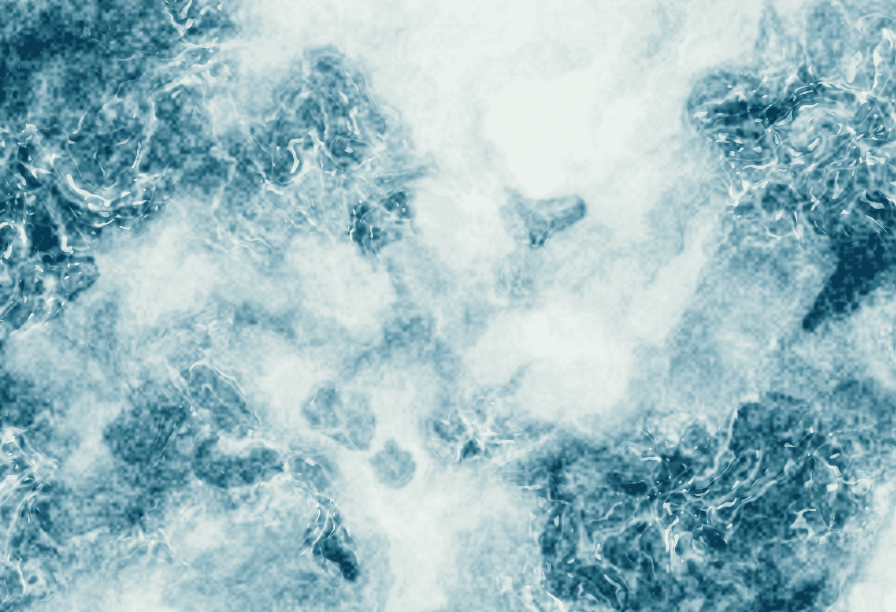
A Shadertoy shader for this texture:

```glsl
// Churning sea foam: white froth, torn lace and teal pools seen from above.
#define SWELL_SCALE 3.6
#define SWIRL 0.05
#define RAGGED 0.16
#define POOL_SCALE 5.5
#define LACE_SCALE 9.0
#define LACE_GAIN 1.15
#define STREAK_GAIN 0.9
#define CHURN_GAIN 0.3
#define SPARKLE_GAIN 1.9
#define GRAIN_GAIN 0.75
#define FOAM_BIAS -0.3
#define CONTRAST 0.92

const vec3 SEA_COLOURS[7] = vec3[7](
    vec3(0.03, 0.23, 0.33), vec3(0.17, 0.43, 0.51), vec3(0.36, 0.57, 0.64),
    vec3(0.52, 0.69, 0.74), vec3(0.69, 0.80, 0.82), vec3(0.84, 0.89, 0.88),
    vec3(0.92, 0.95, 0.935));
const float SEA_LEVELS[7] = float[7](-2.3, -1.55, -0.97, -0.43, 0.19, 0.95, 2.2);

float hash(vec2 p) {
    vec3 h = fract(vec3(p.xyx) * 0.1031);
    h += dot(h, h.yzx + 33.33);
    return fract((h.x + h.y) * h.z);
}

float noise(vec2 p) {
    vec2 i = floor(p), f = fract(p);
    f = f * f * (3.0 - 2.0 * f);
    return mix(mix(hash(i), hash(i + vec2(1, 0)), f.x),
               mix(hash(i + vec2(0, 1)), hash(i + vec2(1, 1)), f.x), f.y);
}

// Layered noise, centred on zero with a spread of about one
float layers(vec2 p) {
    float sum = 0.0, gain = 0.5;
    for (int i = 0; i < 5; i++) {
        sum += gain * (noise(p) - 0.5);
        p = mat2(1.6, 1.2, -1.2, 1.6) * p + 17.3;
        gain *= 0.5;
    }
    return sum * 8.0;
}

// Cellular noise: nearest distance, gap to the second nearest, cell id
vec3 cells(vec2 p) {
    vec2 base = floor(p);
    float near = 9.0, next = 9.0, id = 0.0;
    for (int y = -1; y <= 1; y++)
    for (int x = -1; x <= 1; x++) {
        vec2 c = base + vec2(x, y);
        float d = length(c + vec2(hash(c), hash(c + 51.7)) - p);
        if (d < near) {
            next = near;
            near = d;
            id = hash(c + 97.1);
        } else {
            next = min(next, d);
        }
    }
    return vec3(near, next - near, id);
}

// Curling currents from layered sines
vec2 swirl(vec2 p) {
    float f = 4.0, a = SWIRL;
    for (int i = 0; i < 4; i++) {
        p += a * sin(p.yx * f + vec2(1.3, 4.1) * float(i + 1));
        f *= 1.8;
        a *= 0.56;
    }
    return p;
}

float blob(vec2 p, vec2 centre, vec2 size) {
    vec2 d = (p - centre) / size;
    return exp(-dot(d, d));
}

// Broad layout: a pale central surge with open water at the flanks
float surge(vec2 p) {
    return 0.65 * blob(p, vec2(0.7 + 0.2 * (p.y - 0.5), 0.5), vec2(0.25, 0.7))
         + 0.4 * blob(p, vec2(0.35, 0.9), vec2(0.25, 0.18))
         - 0.8 * blob(p, vec2(0.0, 0.75), vec2(0.1, 0.22))
         - 0.7 * blob(p, vec2(1.22, 0.08), vec2(0.28, 0.25))
         - 0.4 * blob(p, vec2(0.35, 0.25), vec2(0.28, 0.18));
}

// Keeps deep water from falling far below a floor level
float softFloor(float v, float level) {
    return level + log(1.0 + exp(3.0 * (v - level))) / 3.0;
}

vec3 seaColour(float level) {
    vec3 colour = SEA_COLOURS[0];
    for (int i = 1; i < 7; i++) {
        float t = (level - SEA_LEVELS[i - 1]) / (SEA_LEVELS[i] - SEA_LEVELS[i - 1]);
        colour = mix(colour, SEA_COLOURS[i], clamp(t, 0.0, 1.0));
    }
    return colour;
}

void mainImage(out vec4 fragColor, in vec2 fragCoord) {
    vec2 p = fragCoord / iResolution.y;
    vec2 flow = swirl(p);
    vec2 tear = vec2(layers(p * 6.0 + 3.1), layers(p * 6.0 + 41.9));
    vec2 torn = flow + RAGGED * 0.17 * tear;

    // Froth thickness, with sharp round pools and plump clots
    float foam = layers(torn * SWELL_SCALE + 8.4) + surge(p);
    vec3 spot = cells(torn * POOL_SCALE + 2.7);
    float radius = 0.2 + 0.25 * fract(spot.z * 7.0);
    float disc = 1.0 - smoothstep(radius, radius + 0.12, spot.x);
    disc *= smoothstep(0.0, 0.16, spot.y);
    foam -= 1.5 * disc * step(spot.z, 0.3);
    foam += 0.7 * disc * step(0.75, spot.z);
    foam = softFloor(foam, -1.6);
    float water = 1.0 - smoothstep(-0.9, 0.8, foam);

    // Lace and drawn-out strands floating on the water
    float coarse = 1.0 - smoothstep(0.0, 0.16, cells(torn * LACE_SCALE).y);
    float fine = 1.0 - smoothstep(0.0, 0.24, cells(torn * LACE_SCALE * 2.4 + 5.0).y);
    float patchy = smoothstep(-1.5, 0.7, layers(flow * 6.0 + 61.0));
    float lace = LACE_GAIN * (coarse + 0.65 * fine) * patchy;
    float strand = 1.0 - smoothstep(0.0, 0.38, abs(layers(torn * vec2(7.5, 4.5) + 29.0)));
    foam += lace * mix(0.2, 1.0, water) + STREAK_GAIN * strand * mix(0.35, 1.0, water);

    // Churned froth, wet glints and bubble grain
    foam += CHURN_GAIN * layers(torn * 17.0 + 13.0) * mix(0.7, 1.3, water);
    float glint = smoothstep(0.74, 0.92, noise(torn * 95.0)) * patchy;
    float grain = noise(p * 80.0) + 1.2 * noise(p * 165.0 + 9.0) - 1.1;
    foam += SPARKLE_GAIN * glint * water + GRAIN_GAIN * grain * mix(0.6, 1.4, water);

    fragColor = vec4(seaColour((foam + FOAM_BIAS) * CONTRAST), 1.0);
}
```
